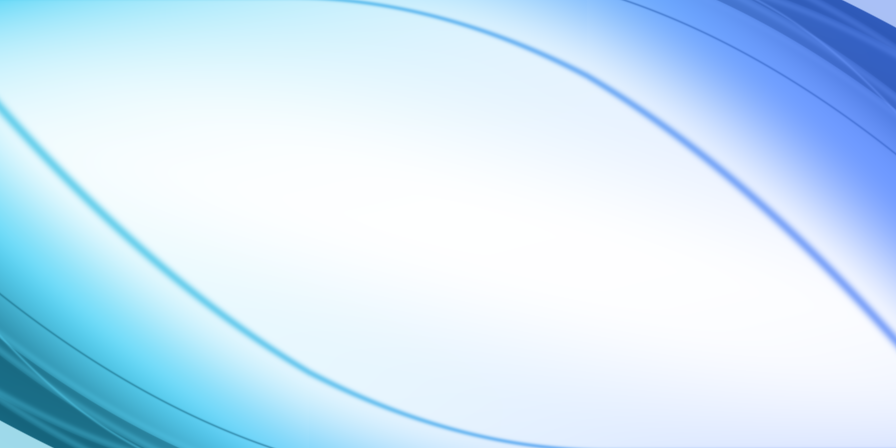
Write a WebGL 2 fragment shader that draws this background.

```glsl
#version 300 es
precision highp float;

uniform vec2 u_resolution;
out vec4 fragColor;

const vec3 WHITE = vec3(1.0);
const vec3 CYAN = vec3(0.36, 0.84, 0.97);
const vec3 BLUE = vec3(0.43, 0.60, 1.0);
const vec3 DEEP_TEAL = vec3(0.07, 0.39, 0.49);
const vec3 DEEP_BLUE = vec3(0.18, 0.36, 0.76);

// Signed distance estimate to a parabola leaving anchor; positive lies outside.
float arcDistance(vec2 p, vec2 anchor, float slope, float bend) {
    float t = max(p.x - anchor.x, -0.5 * slope / bend);
    float height = anchor.y - slope * t - bend * t * t;
    float tangent = slope + 2.0 * bend * t;
    return (p.y - height) / sqrt(1.0 + tangent * tangent);
}

float softLine(float d, float width) {
    return exp(-d * d / (width * width));
}

float edge(float d, float pixel) {
    return smoothstep(-pixel, pixel, d);
}

float cornerGlow(vec2 offset, vec2 falloff) {
    return exp(-dot(offset, falloff));
}

// Overlapping translucent ribbons that fill the outer corner.
vec3 addRibbons(vec3 color, vec2 p, vec3 deep, vec3 tint, float pixel) {
    for (int i = 0; i < 4; i++) {
        float k = float(i);
        float start = 0.60 + 0.078 * k;
        float slope = 0.46 + 0.09 * sin(2.4 * k);
        float d = arcDistance(p, vec2(start, 0.5), slope, 0.38);
        float shade = edge(d, pixel) * exp(-max(d, 0.0) * 18.0);
        color = mix(color, deep * 0.9, 0.48 * shade);
        color = mix(color, tint, 0.28 * softLine(d + 0.009, 0.008));
    }
    // Fine strand crossing the ribbons.
    float strand = arcDistance(p, vec2(0.69, 0.5), 0.53, 0.9);
    color = mix(color, tint, 0.4 * softLine(strand, max(0.003, pixel)));
    // Pale gap beyond the last ribbon.
    float gap = arcDistance(p, vec2(0.88, 0.5), 0.49, 0.2);
    return mix(color, mix(tint, WHITE, 0.55), 0.85 * edge(gap, pixel));
}

void main() {
    vec2 uv = gl_FragCoord.xy / u_resolution;
    vec2 q = (uv - 0.5) * vec2(2.0, 1.0);
    float pixel = 1.0 / u_resolution.y;

    // Half-turn symmetry about the pale diagonal.
    float diagonal = q.y + 0.3 * q.x;
    vec2 p = diagonal < 0.0 ? -q : q;
    float away = abs(diagonal);

    float hue = smoothstep(-0.8, 1.0, q.x);
    vec3 tint = mix(CYAN, BLUE, hue);
    vec3 deep = mix(DEEP_TEAL, DEEP_BLUE, hue);

    // White centre with tinted corner glows.
    vec3 color = mix(WHITE, tint, 0.14 * smoothstep(0.04, 0.38, away));
    float cyanGlow = cornerGlow(vec2(q.x + 1.0, 0.5 - q.y), vec2(1.7, 7.0));
    float paleGlow = cornerGlow(vec2(1.0 - q.x, q.y + 0.5), vec2(1.5, 6.0));
    color = mix(color, CYAN, 0.9 * cyanGlow);
    color = mix(color, BLUE, 0.2 * paleGlow);

    // Main curve, with a slight kink where its two arcs meet.
    vec2 kink = vec2(0.31, 0.331);
    float slope = p.x < kink.x ? 0.522 : 0.588;
    float depth = arcDistance(p, kink, slope, 0.39);

    // Broad shading outside the curve.
    color = mix(color, tint, smoothstep(-0.02, 0.25, depth));
    float darkStart = mix(0.17, 0.23, hue);
    color = mix(color, deep, 0.85 * smoothstep(darkStart, 0.42, depth));

    // Curve stroke, thicker toward the side edges.
    float width = mix(0.005, 0.012, smoothstep(-0.2, 0.9, p.x));
    vec3 stroke = mix(tint, deep, 0.12);
    color = mix(color, stroke, 0.8 * softLine(depth, width));

    // Thin secondary line.
    float thin = arcDistance(p, vec2(0.393, 0.5), 0.341, 0.372);
    color = mix(color, deep, 0.5 * softLine(thin, max(0.0025, pixel)));

    color = addRibbons(color, p, deep, tint, pixel);
    fragColor = vec4(color, 1.0);
}
```
